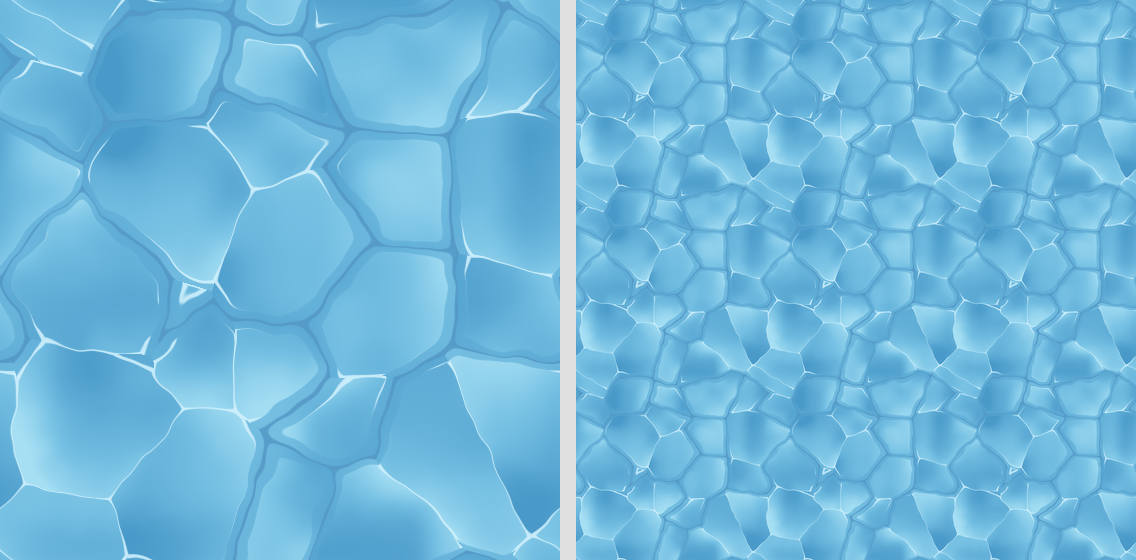
Left: one tile. Right: repeated 3 by 3.
This texture is drawn by a Shadertoy shader. Its source:

```glsl
// Stylised cracked ice: a weighted, wrapping Voronoi diagram of soft facets.
// Facets of one plate are split by thin white cracks; different plates are
// separated by broad bevelled bands with a fine dark line along the middle.
#define CELLS 5.0
#define JITTER 0.9
#define SIZE_SPREAD 0.6
#define PLATE_KINDS 2.4
#define BAND_WIDTH 0.088
#define CRACK_WIDTH 0.004
#define ROUNDING 36.0
#define DEEP vec3(0.29, 0.605, 0.79)
#define MID vec3(0.45, 0.745, 0.885)
#define PALE vec3(0.65, 0.875, 0.955)
#define SEAM vec3(0.33, 0.595, 0.775)
#define FROST vec3(0.82, 0.945, 0.99)

vec3 hash3(vec2 p) {
    vec3 q = fract(p.xyx * vec3(0.1031, 0.1030, 0.0973) + 0.137);
    q += dot(q, q.yxz + 33.33);
    return fract((q.xxy + q.yzz) * q.zyx);
}

// Value noise that repeats after a whole number of lattice steps
float wrapNoise(vec2 p, float period) {
    vec2 i = floor(p), f = fract(p);
    f = f * f * f * (f * (f * 6.0 - 15.0) + 10.0);
    vec2 a = mod(i, period), b = mod(i + 1.0, period);
    float low = mix(hash3(a).x, hash3(vec2(b.x, a.y)).x, f.x);
    float high = mix(hash3(vec2(a.x, b.y)).x, hash3(b).x, f.x);
    return mix(low, high, f.y);
}

// Site offset from p (xy), size weight (z) and plate kind (w)
vec4 site(vec2 cell, vec2 p) {
    vec2 id = mod(cell, CELLS);
    vec3 h = hash3(id + 17.0);
    float kind = floor(hash3(id + 71.0).x * PLATE_KINDS);
    return vec4(cell + 0.5 + JITTER * (h.xy - 0.5) - p, SIZE_SPREAD * (h.z - 0.5), kind);
}

// Antialiased coverage of the region where d is negative
float cover(float d, float soft) {
    return 1.0 - smoothstep(-soft, soft, d);
}

vec3 iceColor(float t) {
    t = clamp(t, 0.0, 1.0) * 2.0;
    return t < 1.0 ? mix(DEEP, MID, t) : mix(MID, PALE, t - 1.0);
}

void mainImage(out vec4 fragColor, in vec2 fragCoord) {
    vec2 p = fragCoord / iResolution.xy * CELLS;
    float soft = max(0.75 * CELLS / iResolution.y, 0.007);

    // Slightly crooked edges
    vec2 q = p;
    q += 0.1 * (vec2(wrapNoise(p * 2.0, CELLS * 2.0), wrapNoise(p * 2.0 + 4.3, CELLS * 2.0)) - 0.5);
    q += 0.055 * (vec2(wrapNoise(p * 5.0, CELLS * 5.0), wrapNoise(p * 5.0 + 8.7, CELLS * 5.0)) - 0.5);

    // Owning facet
    vec2 base = floor(q), owner = base;
    vec4 own = vec4(0.0);
    float best = 1e5;
    for (int y = -2; y <= 2; y++)
    for (int x = -2; x <= 2; x++) {
        vec2 cell = base + vec2(x, y);
        vec4 s = site(cell, q);
        float power = dot(s.xy, s.xy) - s.z;
        if (power < best) { best = power; own = s; owner = cell; }
    }

    // Rounded distances to plate seams and to cracks inside the plate
    float seamSum = 1e-9, crackSum = 1e-9, crack = 10.0;
    for (int y = -2; y <= 2; y++)
    for (int x = -2; x <= 2; x++) {
        vec2 cell = base + vec2(x, y);
        if (cell == owner) continue;
        vec4 s = site(cell, q);
        float d = (dot(s.xy, s.xy) - s.z - best) / (2.0 * length(s.xy - own.xy));
        float e = exp(-ROUNDING * d);
        if (s.w == own.w) { crackSum += e; crack = min(crack, d); }
        else seamSum += e;
    }
    float seam = -log(seamSum) / ROUNDING;
    float junction = max(crack + log(crackSum) / ROUNDING, 0.0);

    // Facet shading: a tilted gradient, cloudy patches and a pale glow at cracks
    vec3 h = hash3(mod(owner, CELLS) + 131.0);
    float angle = 6.2832 * h.x;
    float tilt = dot(own.xy, vec2(cos(angle), sin(angle)));
    float cloud = wrapNoise(own.xy * 1.7 + h.yz * 40.0, 64.0) - 0.5;
    float tone = 0.42 + 0.16 * (h.y - 0.5) + 0.46 * tilt + 0.6 * cloud;
    tone += 0.13 * exp(-6.0 * crack) + 0.06 * exp(-7.0 * max(seam, 0.0));
    vec3 color = iceColor(tone);

    // Bevelled band with a fine dark line that swells at the corners
    float wobble = wrapNoise(p * 3.0 + 2.6, CELLS * 3.0);
    float band = BAND_WIDTH * (0.5 + 0.9 * wobble);
    float inBand = cover(seam - band, soft);
    vec3 bevel = iceColor(0.15 + 0.3 * tone - 0.05 * (1.0 - seam / band));
    color = mix(color, bevel, 0.85 * inBand);
    color = mix(color, SEAM, 0.85 * cover(seam - 0.004 - 0.014 * wobble, soft));

    // White cracks widen where they meet and taper along the band rim
    float outside = max(seam - band, 0.0);
    float width = CRACK_WIDTH + 0.017 * exp(-12.0 * outside) + 0.5 * junction;
    float line = cover(crack - width, soft) * (1.0 - inBand);
    float rimWidth = 0.022 * exp(-4.5 * crack) * smoothstep(0.25, 0.7, wobble) - 0.003;
    float rim = cover(abs(seam - band) - rimWidth, soft) * smoothstep(-0.002, 0.006, rimWidth);
    color = mix(color, FROST, 0.88 * max(line, rim));

    fragColor = vec4(color, 1.0);
}
```
